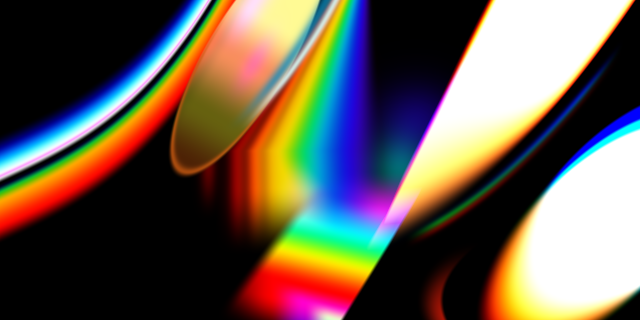
Write a WebGL 2 fragment shader that draws this background.

```glsl
#version 300 es
precision highp float;
// Prismatic light on black: a curved ribbon, a glassy petal, a rainbow fan, a white beam and a lens.
// Each shape is a distance-like coordinate; red, green and blue get separate soft edges
// along it, so the rims split into spectral colours.
uniform vec2 u_resolution;
out vec4 outColor;

#define EDGE 0.008
#define STREAK_FREQ 46.0
#define STREAK_DEPTH 0.4
#define PETAL_CENTER vec2(0.776, 0.823)
#define PETAL_RADII vec2(0.43, 0.132)
#define LENS_CENTER vec2(1.862, 0.258)
#define LENS_RADII vec2(0.46, 0.212)
#define LENS_SPLIT vec3(0.0, 0.055, 0.14)

// Per-channel band: rises from a to b, falls from c to d.
vec3 band(float v, vec3 a, vec3 b, vec3 c, vec3 d) {
  return smoothstep(a, b, vec3(v)) * (1.0 - smoothstep(c, d, vec3(v)));
}

float line(float v, float width) { return exp(-v * v / (width * width)); }

vec2 alongAxis(vec2 p, vec2 axis) {
  return vec2(dot(p, axis), dot(p, vec2(-axis.y, axis.x)));
}

vec3 ribbon(vec2 p) {
  float d = p.y - (0.427 + 0.46 * p.x + 0.9 * p.x * p.x * p.x);
  vec3 cool = band(d, vec3(0.0), vec3(0.02), vec3(0.025, 0.045, 0.07), vec3(0.075, 0.115, 0.155));
  vec3 warm = band(d, vec3(-0.19, -0.15, -0.04), vec3(-0.13, -0.03, -0.02),
                   vec3(-0.06, -0.03, -0.02), vec3(-0.02, -0.008, 0.0));
  cool.g *= 1.0 - 0.35 * line(d - 0.022, 0.006);
  return cool + warm * vec3(1.0, 0.75, 0.25);
}

vec3 fan(vec2 p) {
  float left = max(1.03 - 0.7 * (1.0 - p.y), 0.7);
  float right = 1.16 + 0.05 * (1.0 - p.y);
  float s = (p.x - left) / (right - left);
  float pale = smoothstep(0.52, 0.36, p.y);
  vec3 c = band(s, vec3(-0.06, 0.05, 0.4 - 0.1 * pale), vec3(0.18, 0.4, 0.64),
                vec3(0.34 + 0.1 * pale, 0.5, 0.78), vec3(0.54 + 0.2 * pale, 0.84, 1.04));
  c *= vec3(0.95, 0.85, 0.85);
  c.r += 0.16 * line(s - 0.86, 0.1);
  float streak = 0.5 + 0.5 * sin(s * STREAK_FREQ + 1.5);
  c *= 1.0 - STREAK_DEPTH * streak * (1.0 - smoothstep(0.12, 0.34, s));
  // Faint red filaments beyond the warm side.
  c.r += 0.4 * line(s + 0.1, 0.05) * smoothstep(0.3, 0.5, p.y) * smoothstep(0.8, 0.6, p.y);
  return c * smoothstep(0.2, 0.42, p.y);
}

vec3 shaft(vec2 p) {
  float g = p.y + 0.25 * (p.x - 1.04);
  vec3 c = band(g, vec3(-0.1, 0.08, 0.19), vec3(0.03, 0.2, 0.3),
                vec3(0.17, 0.27, 0.7), vec3(0.26, 0.4, 0.8));
  float magenta = smoothstep(0.27, 0.39, g) * smoothstep(1.02, 1.2, p.x);
  float peach = smoothstep(0.24, 0.34, g) * smoothstep(1.06, 0.9, p.x);
  c += vec3(0.95, 0.1, 0.0) * magenta + vec3(0.9, 0.2, -0.25) * peach;
  c.g += 0.35 * smoothstep(0.3, 0.38, g) * smoothstep(1.14, 1.0, p.x);
  // Second order of the spectrum at the foot.
  c.b += (1.0 - smoothstep(0.03, 0.09, g)) * smoothstep(0.84, 0.95, p.x) * 0.8;
  c.g += (1.0 - smoothstep(0.0, 0.05, g)) * smoothstep(0.95, 1.03, p.x);
  return c * smoothstep(0.65, 0.86, p.x);
}

vec3 lens(vec2 p) {
  vec2 q = alongAxis(p - LENS_CENTER, vec2(0.7071));
  vec3 u = (vec3(q.x) - LENS_SPLIT) / LENS_RADII.x;
  vec3 v = vec3(q.y) / (LENS_RADII.y + vec3(0.0, 0.008, 0.02));
  vec3 soft = mix(vec3(0.03), vec3(0.14, 0.22, 0.22), smoothstep(0.1, -0.25, q.x));
  return 1.0 - smoothstep(1.0 - soft, 1.0 + 0.4 * soft, sqrt(u * u + v * v));
}

void main() {
  vec2 p = gl_FragCoord.xy / u_resolution.y;
  float beamLeft = p.x - (1.036 + 0.5 * p.y);
  float u = p.x - 1.302;
  float beamLow = p.y - (0.284 + 0.6 * u + 0.64 * u * u);

  // Fan, with indigo and teal haze in the gap beside the beam.
  vec3 color = fan(p);
  color += vec3(0.07, 0.0, 0.42) * exp(-dot((p - vec2(1.3, 0.62)) * vec2(8, 9), (p - vec2(1.3, 0.62)) * vec2(8, 9)));
  color += vec3(0.0, 0.42, 0.4) * exp(-dot((p - vec2(1.25, 0.47)) * vec2(12, 10), (p - vec2(1.25, 0.47)) * vec2(12, 10)));
  float shaftMask = smoothstep(0.0, 0.06, p.x - 0.65 - 0.77 * p.y)
                  * smoothstep(EDGE, -EDGE, p.x - 1.068 - 0.62 * p.y);
  color *= smoothstep(EDGE, -EDGE, p.x - max(1.068 + 0.62 * p.y, 1.036 + 0.5 * p.y));
  color = mix(color, shaft(p), shaftMask * smoothstep(0.47, 0.32, p.y));
  color += ribbon(p);

  // Petal: olive tip, salmon middle, pale yellow top and a glowing rim.
  vec2 q = alongAxis(p - PETAL_CENTER, vec2(0.511, 0.859)) / PETAL_RADII;
  float r = length(q);
  vec3 petal = mix(vec3(0.3, 0.13, 0.02), vec3(0.4, 0.38, 0.06), smoothstep(-0.9, -0.5, q.x));
  petal = mix(petal, vec3(0.97, 0.56, 0.36), smoothstep(-0.5, -0.05, q.x));
  petal = mix(petal, vec3(1.0, 0.98, 0.58), smoothstep(-0.05, 0.32, q.x));
  petal += vec3(0.1, -0.1, 0.4) * line(q.y - 0.55, 0.3) * smoothstep(-0.1, 0.3, q.x);
  petal += vec3(0.1, -0.1, 0.25) * line(length(q - vec2(0.0, -0.2)), 0.22);
  petal = mix(petal, vec3(0.8, 0.36, 0.07), 0.7 * line(r - 0.96, 0.035) * smoothstep(0.3, -0.3, q.x));
  color = mix(color, petal, smoothstep(1.02, 0.96, r) * mix(1.0, 0.85, smoothstep(0.5, 1.0, q.y)));

  // White glint with a cyan and blue flank.
  float fall = 1.0 - p.y;
  float glint = p.x - (1.05 - 0.52 * fall - 0.5 * fall * fall);
  float glintFade = smoothstep(0.58, 0.76, p.y);
  color = mix(color, vec3(0.05, 0.55, 0.75), 0.75 * line(glint + 0.03, 0.022) * glintFade);
  color = mix(color, vec3(0.85, 0.97, 0.95), 0.9 * line(glint, 0.014) * glintFade);

  // Beam: wide spectral falloff at its foot, narrow along its upper rim.
  float k = smoothstep(0.0, 0.5, u);
  vec3 rim = mix(vec3(0.09, 0.15, 0.32), vec3(0.012, 0.028, 0.05), k);
  vec3 beam = smoothstep(rim * mix(-0.1, 0.1, k), rim, vec3(beamLow));
  vec3 split = mix(vec3(0.0, 0.008, -0.006), vec3(-0.006, 0.002, 0.01), smoothstep(0.6, 0.9, p.y));
  beam *= smoothstep(split - EDGE, split + EDGE, vec3(beamLeft));
  color = max(color, beam);

  // Thin spectral thread under the beam.
  float thread = beamLow + 0.015 + 0.1 * u;
  vec3 threadColor = vec3(line(thread + 0.017, 0.012), line(thread, 0.012), line(thread - 0.008, 0.014));
  threadColor *= mix(vec3(0.35, 0.42, 0.1), vec3(0.12, 0.2, 0.65), smoothstep(0.1, 0.5, u));
  color += threadColor * smoothstep(-0.04, 0.08, u) * smoothstep(0.65, 0.5, u);

  // Red arc with a one-sided glow, then the lens.
  float arc = p.x - (1.38 + 3.6 * (p.y - 0.06) * (p.y - 0.06));
  float arcGlow = smoothstep(-0.08, 0.0, arc) * smoothstep(EDGE, -EDGE, arc);
  color += vec3(0.65, 0.08, 0.02) * arcGlow * smoothstep(0.25, 0.0, p.y);
  color = max(color, lens(p));
  outColor = vec4(clamp(color, 0.0, 1.0), 1.0);
}
```
